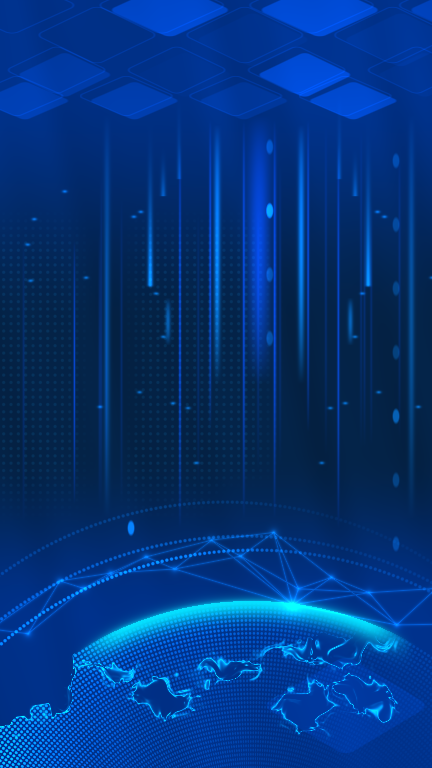
This background is drawn by a Shadertoy shader. Its source:

```glsl
// A blue digital scene: perspective tiles above, falling light streaks in the
// middle, a dotted globe with a glowing rim and a line network below.
// Laid out on a 9 x 16 canvas from distance functions and hashes.
#define ROYAL vec3(0., .195, .55)
#define NAVY vec3(.015, .135, .275)
#define TILE_BLUE vec3(0., .29, .84)
#define AZURE vec3(.02, .5, .9)
#define CYAN vec3(.02, .88, 1.)
#define BEAM_BLUE vec3(.02, .25, .95)
#define MIRROR_X 5.4
#define GLOBE vec3(5.25, -3.29, 6.77)
#define HUB vec2(6.1, 3.4)
#define NODES 15

float hash(vec2 p) { return fract(sin(dot(p, vec2(127.1, 311.7))) * 43758.5453); }

float noise(vec2 p) {
  vec2 i = floor(p), f = fract(p);
  f = f * f * (3. - 2. * f);
  return mix(mix(hash(i), hash(i + vec2(1, 0)), f.x),
             mix(hash(i + vec2(0, 1)), hash(i + 1.), f.x), f.y);
}

// 1 below a, 0 above b
float below(float a, float b, float x) { return 1. - smoothstep(a, b, x); }

float segment(vec2 p, vec2 a, vec2 b) {
  vec2 d = b - a;
  return length(p - a - d * clamp(dot(p - a, d) / dot(d, d), 0., 1.));
}

// Rounded diamond, distance relative to its half size
float diamond(vec2 p, vec2 size) {
  p /= size;
  return length(max(abs(vec2(p.x + p.y, p.x - p.y)) - .8, 0.)) - .2;
}

// One row of tiles; shade holds the strength of each column
vec3 tileRow(vec2 p, vec2 start, float gap, vec2 size, vec4 shade, float px) {
  float column = clamp(floor((p.x - start.x) / gap + .5), 0., 3.);
  vec2 q = p - start - vec2(column * gap, 0.);
  float soft = px / size.y;
  float fill = below(-soft, soft, diamond(q, size)) * shade[int(column)];
  float line = below(0., soft * 1.3, abs(diamond(q + vec2(.17, -.1), size * 1.06)));
  return TILE_BLUE * (fill * (.38 - .05 * q.y / size.y) + line * .13);
}

// Vertical streak; head = 1 puts the light at its lower end
float streak(vec2 p, float x, float width, float top, float bottom, float head) {
  float t = clamp((top - p.y) / (top - bottom), 0., 1.);
  float across = (p.x - x) / width;
  return mix(4. * t * (1. - t), t * t * below(.98, 1., t), head) * exp(-across * across);
}

float oval(vec2 p, float x, float y) {
  return below(.6, 1.1, length((p - vec2(x, y)) / vec2(.08, .17)));
}

float dottedArc(vec2 p, vec2 center, float radius) {
  vec2 q = p - center;
  float along = (fract(atan(q.x, q.y) * radius / .1) - .5) * .1;
  return below(.015, .05, length(vec2(along, length(q) - radius)));
}

vec2 node(float i) {
  float x = i * .65 - .3 + .3 * hash(vec2(i, 4));
  return vec2(x, sqrt(66. - (x - 5.3) * (x - 5.3)) - 3. - 1.6 * hash(vec2(i, 9)));
}

// Negative in the seas, positive on land
float landField(vec2 p) {
  vec4 seas[7] = vec4[7](vec4(3.44, 1.46, .6, .3), vec4(4.7, 2.08, .6, .2),
    vec4(2.3, 2.1, .5, .08), vec4(6.4, 1.2, .4, .55), vec4(7.6, 1.5, .5, .5),
    vec4(6.9, 2.5, 1.2, .15), vec4(.2, 2.2, 1.35, 1.4));
  p += .5 * vec2(noise(p * 3.), noise(p * 3. + 40.)) - .25;
  p += .28 * vec2(noise(p * 10.), noise(p * 10. + 70.)) - .14;
  float field = 9.;
  for (int i = 0; i < 7; i++) {
    vec2 r = seas[i].zw;
    field = min(field, (length((p - seas[i].xy) / r) - 1.) * min(r.x, r.y));
  }
  return field;
}

void mainImage(out vec4 fragColor, in vec2 fragCoord) {
  vec2 p = fragCoord / iResolution.xy * vec2(9, 16);
  float px = 9. / iResolution.x;

  // Backdrop with faint slanted shafts
  vec3 col = mix(ROYAL, NAVY, smoothstep(3., 6.6, p.y) * below(9., 14.5, p.y));
  col *= .92 + .14 * noise(vec2(p.x * 1.6 + p.y * .35, p.y * .15));

  // Dot grid
  float patches = smoothstep(.4, .6, noise(p * vec2(.6, .4) + 3.)) * below(5., 6., p.x);
  patches = max(patches, below(1.2, 2., p.x)) * smoothstep(5., 6.5, p.y) * below(10.5, 11.8, p.y);
  col += vec3(.01, .06, .08) * patches * below(.1, .32, length(fract(p / .153) - .5));

  // Tiles
  col += tileRow(p, vec2(.52, 13.9), 2.28, vec2(.95, .41), vec4(.5, .5, .3, .8), px);
  col += tileRow(p, vec2(1.35, 14.44), 2.5, vec2(1, .48), vec4(.4, .05, .9, .1), px);
  col += tileRow(p, vec2(2.19, 15.17), 3.08, vec2(1.2, .58), vec4(0, .1, .15, 0), px);
  col += tileRow(p, vec2(.42, 15.79), 3.12, vec2(1.28, .58), vec4(0, .8, .85, .6), px);

  // Mirrored streaks
  vec2 m = vec2(abs(p.x - MIRROR_X), p.y);
  col += AZURE * (streak(m, 2.27, .05, 13.6, 10., 1.) + .45 * streak(m, 2., .05, 13., 11.9, 1.)
    + .5 * streak(m, 1.9, .05, 9.8, 8.8, 0.) + .3 * streak(m, 1.67, .04, 14.2, 12.25, 1.)
    + .75 * streak(m, .875, .06, 13.4, 8., 0.) + .35 * streak(m, 3.17, .06, 13.6, 5.2, 0.));
  col += BEAM_BLUE * .55 * (streak(m, 0., .22, 13.6, 8., 0.) + streak(m, 1.02, .024, 13.5, 7., 0.)
    + streak(m, .32, .024, 13.5, 5.2, 0.) + streak(m, 3.85, .02, 11., 5.5, 0.)
    + streak(m, 1.65, .024, 13., 5., 0.));

  // Faint threads and small sparks
  for (float i = 0.; i < 14.; i++) {
    float a = hash(vec2(i, 1)), b = hash(vec2(i, 2));
    col += BEAM_BLUE * .16 * streak(p, a * 9., .025, 11. + 2.5 * b, 5. + 2. * a, 0.);
    vec2 spark = (m - vec2(1.2 + 3.8 * b, 6. + 6.5 * a)) / vec2(.05, .03);
    col += AZURE * .6 * exp(-dot(spark, spark));
  }

  // Columns of soft oval lights
  float lights = .7 * oval(p, 2.73, 5.);
  for (float i = 0.; i < 7.; i++) {
    if (i < 4.) lights += (i == 1. ? .9 : .3) * oval(p, 5.62, 12.94 - 1.33 * i);
    lights += (i == 4. ? .5 : .25) * oval(p, 8.25, 12.65 - 1.33 * i);
  }
  col += AZURE * lights;

  // Globe: halftone land and coastlines
  vec2 g = p - GLOBE.xy;
  float depth = GLOBE.z - length(g), inside = smoothstep(-px, px, depth);
  float field = landField(p);
  vec2 halftone = fract(vec2(atan(g.x, g.y) * GLOBE.z, depth) / .09) - .5;
  float land = smoothstep(-.02, .02, field) * below(.15, .5, length(halftone));
  float lit = .12 + .6 * exp(-depth * 1.2) + .9 * exp(-length(p - .2) * .7);
  col += inside * AZURE * land * lit * (1. - .8 * smoothstep(4., 8., p.x));
  col += inside * CYAN * .75 * exp(-abs(field) / .022) * below(2.5, 2.8, p.y);
  col += TILE_BLUE * .1 * below(-.02, .02, diamond(p - vec2(7.2, 1.3), vec2(1.75, 1.05)));

  // Glowing rim
  float rim = depth > 0. ? exp(-depth * depth / .1) : .6 * exp(depth / .07);
  col = mix(col, CYAN, smoothstep(1.4, 2.6, p.x) * below(7.6, 8.7, p.x) * rim);

  // Dotted arcs
  col += AZURE * (1. - .75 * smoothstep(3., 7.5, p.x)) * (.75 * dottedArc(p, vec2(5.31, -3.58), 8.12)
    + .4 * dottedArc(p, vec2(5.1, -3.5), 8.33) + .2 * dottedArc(p, vec2(4.69, -2.44), 7.98));

  // Network of nodes and links around the hub
  float web = 0., glow = exp(-length(p - HUB) / .12);
  for (float i = 0.; i < float(NODES); i++) {
    vec2 a = node(i);
    float link = min(segment(p, a, node(i + 1.)), segment(p, a, node(i + 2.)));
    if (abs(a.x - HUB.x) < 2.8) link = min(link, segment(p, a, HUB));
    web = max(web, exp(-link / .018));
    glow += .6 * exp(-length(p - a) / .05);
  }
  col += AZURE * (.35 * web + glow);
  fragColor = vec4(clamp(col, 0., 1.), 1.);
}
```
